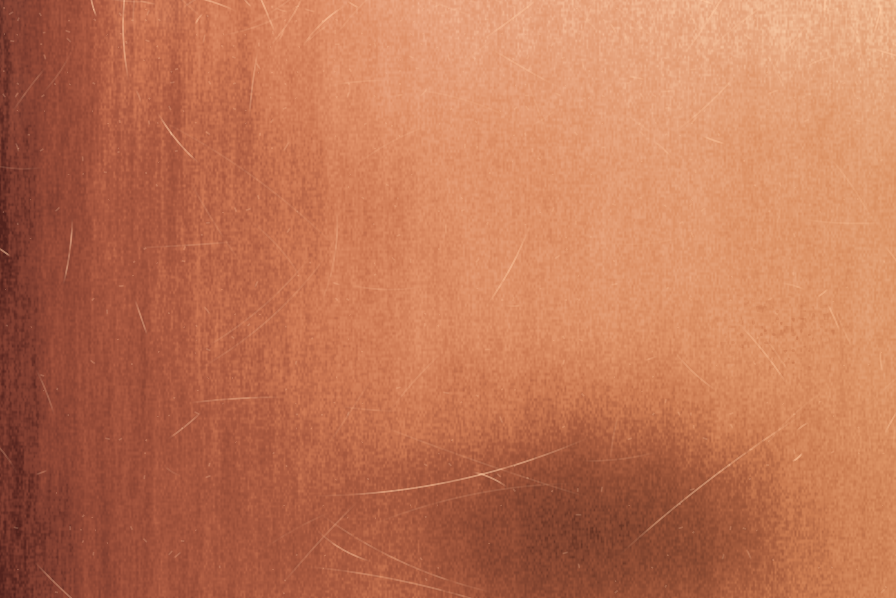
Reproduce this texture procedurally as a Shadertoy shader.

```glsl
// Brushed copper sheet with vertical grain, a dark tarnish patch and fine pale scratches.

const int STOPS = 8;
const vec3 COPPER[STOPS] = vec3[STOPS](
    vec3(0.32, 0.15, 0.11), vec3(0.49, 0.25, 0.18), vec3(0.58, 0.30, 0.21),
    vec3(0.67, 0.36, 0.25), vec3(0.80, 0.47, 0.32), vec3(0.87, 0.56, 0.40),
    vec3(0.91, 0.64, 0.50), vec3(0.98, 0.78, 0.65));
const vec3 SCRATCH_COLOR = vec3(1.0, 0.80, 0.64);

// Integer hash of the lattice cell that holds p.
float hash(vec2 p) {
    uvec2 q = uvec2(ivec2(floor(p)) + 4096);
    uint n = q.x * 73856093u ^ q.y * 19349663u;
    n = (n ^ (n >> 15)) * 739981u;
    n = (n ^ (n >> 13)) * 668265263u;
    n ^= n >> 16;
    return float(n & 65535u) / 65535.0;
}

vec2 hash2(vec2 p) {
    return vec2(hash(p), hash(p + 571.0));
}

float noise(vec2 p) {
    vec2 i = floor(p), f = fract(p);
    f = f * f * (3.0 - 2.0 * f);
    return mix(mix(hash(i), hash(i + vec2(1, 0)), f.x),
               mix(hash(i + vec2(0, 1)), hash(i + vec2(1, 1)), f.x), f.y);
}

float fbm(vec2 p, int octaves) {
    float sum = 0.0, amp = 0.5;
    for (int i = 0; i < octaves; i++) {
        sum += amp * (noise(p) - 0.5);
        p = p * 2.03 + 17.0;
        amp *= 0.55;
    }
    return sum;
}

// Tone 0..1 runs through the copper stops from shadow to highlight.
vec3 copper(float tone) {
    vec3 col = COPPER[0];
    float t = clamp(tone, 0.0, 1.0) * float(STOPS - 1);
    for (int i = 1; i < STOPS; i++)
        col = mix(col, COPPER[i], clamp(t - float(i - 1), 0.0, 1.0));
    return col;
}

// A thin bowed line that fades towards both ends.
float scratch(vec2 p, vec2 center, float angle, float halfLen, float bend, float width, float px) {
    vec2 d = p - center;
    float c = cos(angle), s = sin(angle);
    vec2 q = vec2(c * d.x + s * d.y, c * d.y - s * d.x);
    q.y -= bend * q.x * q.x / halfLen;
    float ends = 1.0 - smoothstep(0.4 * halfLen, halfLen, abs(q.x));
    return ends * (1.0 - smoothstep(width, width + 1.2 * px, abs(q.y)));
}

// Tiny random nicks, each kept inside its own grid cell.
float nicks(vec2 p, float scale, float density, float px) {
    vec2 cell = floor(p * scale);
    vec2 r = hash2(cell + 5.0), s = hash2(cell + 91.0);
    vec2 center = (cell + 0.35 + 0.3 * r) / scale;
    float mark = scratch(p, center, 3.14159 * s.x, (0.05 + 0.25 * r.y * r.y) / scale,
                         0.2 * (r.x - 0.5), 0.0004, px);
    return mark * step(s.y, density);
}

// Dark patch near the bottom edge, 0..1.
float tarnish(vec2 uv, vec2 p) {
    vec2 t = (uv - vec2(0.65, 0.12)) / vec2(0.22, 0.21);
    t += 0.5 * vec2(fbm(p * 5.0, 4), fbm(p * 5.0 + 40.0, 4));
    return exp(-dot(t, t));
}

// Broad lighting: dark left edge and bright top right.
float sheetTone(vec2 uv, vec2 p) {
    float tone = 0.09 + 0.25 * smoothstep(-0.02, 0.12, uv.x)
               + 0.37 * smoothstep(0.06, 0.55, uv.x) + 0.03 * uv.x;
    tone += 0.15 * smoothstep(0.62, 1.0, uv.y) * smoothstep(-0.06, 0.25, uv.x);
    tone -= 0.08 * (1.0 - smoothstep(0.0, 0.5, uv.y));
    return tone + 0.12 * fbm(p * 3.5 + 8.0, 5);
}

// Vertical brushing, strongest on the left, over a fine grain.
float brushing(vec2 p, float left, float patchAmount) {
    float wide = fbm(vec2(p.x * 34.0, p.y * 2.4), 4);
    float fine = noise(vec2(p.x * 240.0, p.y * 26.0)) - 0.5;
    float grain = noise(p * vec2(330.0, 190.0)) - 0.5;
    float weave = noise(p * vec2(110.0, 280.0) + 9.0) - 0.5;
    return wide * mix(0.07, 0.27, left) + fine * mix(0.05, 0.10, left)
         + grain * (0.11 + 0.07 * patchAmount) + weave * 0.05;
}

// Long arcs everywhere, shorter ones gathered near the top right.
float allScratches(vec2 p, float aspect, float px) {
    float sum = 0.0;
    for (int i = 0; i < 130; i++) {
        vec2 id = vec2(i, 11);
        vec2 a = hash2(id), b = hash2(id + 230.0), c = hash2(id + 710.0);
        bool isLong = i < 30;
        vec2 center = isLong ? a : vec2(1.0 - pow(a.x, 1.4), 1.0 - 0.8 * pow(a.y, 2.5));
        float angle = isLong ? 2.2 * (b.x - 0.5) : 3.14159 * b.x;
        float halfLen = isLong ? mix(0.05, 0.25, b.y * b.y) : mix(0.012, 0.10, b.y * b.y);
        float strength = mix(0.12, 0.58, c.x * c.x);
        sum += strength * scratch(p, center * vec2(aspect, 1.0), angle, halfLen,
                                  0.28 * (c.y - 0.5), 0.0005, px);
    }
    return sum * smoothstep(-0.1, 0.7, noise(p * 40.0) * 0.7 + noise(p * 150.0) * 0.4);
}

void mainImage(out vec4 fragColor, in vec2 fragCoord) {
    vec2 uv = fragCoord / iResolution.xy;
    vec2 p = fragCoord / iResolution.y;
    float px = 1.0 / iResolution.y;

    // Metal: lighting, tarnish, brushing and one faint cluster of pits
    float left = 1.0 - smoothstep(0.05, 0.45, uv.x);
    float dark = tarnish(uv, p);
    float tone = sheetTone(uv, p) - 0.50 * dark + brushing(p, left, dark);
    float pitZone = 1.0 - smoothstep(0.01, 0.12, length(uv - vec2(0.87, 0.44)));
    tone -= 0.10 * pitZone * smoothstep(0.68, 0.9, noise(p * 150.0));
    vec3 col = copper(tone);
    col += (uv.x - 0.45) * vec3(-0.015, 0.025, -0.012);

    // Scratches, nicks and a pale haze of wear along the top
    float top = smoothstep(0.6, 1.0, uv.y);
    float marks = allScratches(p, iResolution.x / iResolution.y, px);
    marks += 0.22 * nicks(p, 22.0, 0.08 + 0.25 * top, px);
    marks += 0.22 * nicks(p + 3.3, 47.0, 0.10 + 0.2 * top, px);
    marks += 0.2 * top * max(fbm(p * vec2(14.0, 9.0) + 5.0, 5), 0.0);
    col = mix(col, SCRATCH_COLOR, min(marks, 0.75));

    fragColor = vec4(clamp(col, 0.0, 1.0), 1.0);
}
```
